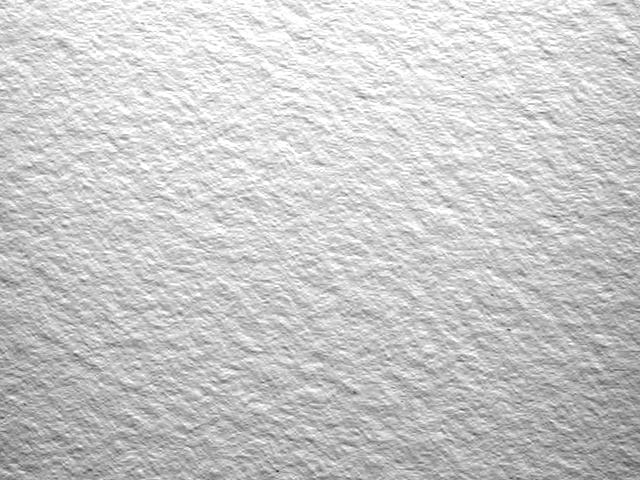
Reproduce this texture procedurally as a Shadertoy shader.

```glsl
// Rough watercolour paper lit from above, with slanted bumps and fine grain.
#define COARSE_FREQ 38.0
#define FREQ_STEP 1.6
#define OCTAVES 5
#define RELIEF 0.285
#define SLANT_COARSE 0.6
#define SLANT_FINE 0.05
#define LIGHT_DIR vec2(0.15, 0.99)
#define TONE_BOTTOM 0.68
#define TONE_RISE 0.27
#define VIGNETTE 0.12
#define SPECK_CELL 0.11
#define SPECK_CHANCE 0.1

float hash(vec2 p) {
    return fract(sin(dot(p, vec2(127.1, 311.7))) * 43758.5453);
}

float valueNoise(vec2 p) {
    vec2 cell = floor(p), f = fract(p);
    vec2 s = f * f * (3.0 - 2.0 * f);
    float low = mix(hash(cell), hash(cell + vec2(1.0, 0.0)), s.x);
    float high = mix(hash(cell + vec2(0.0, 1.0)), hash(cell + 1.0), s.x);
    return mix(low, high, s.y);
}

// Light minus shade: each octave's height difference toward the light.
float paperRelief(vec2 p) {
    float shade = 0.0, freq = COARSE_FREQ;
    for (int i = 0; i < OCTAVES; i++) {
        float t = float(i) / float(OCTAVES - 1);
        float angle = mix(SLANT_COARSE, SLANT_FINE, t);
        float c = cos(angle), s = sin(angle);
        mat2 turn = mat2(c, s, -s, c);
        vec2 stretch = vec2(mix(0.6, 0.8, t), 1.0);
        vec2 q = turn * p * stretch * freq + float(i) * 17.3;
        vec2 toLight = turn * LIGHT_DIR * stretch * 0.5;
        float weight = mix(0.5, 0.95, t);
        shade += weight * (valueNoise(q) - valueNoise(q + toLight));
        freq *= FREQ_STEP;
    }
    return shade;
}

// Sparse dark flecks, at most one in each grid cell.
float specks(vec2 p) {
    vec2 cell = floor(p / SPECK_CELL);
    vec2 jitter = vec2(hash(cell + 3.1), hash(cell + 7.7));
    vec2 d = p - (cell + 0.15 + 0.7 * jitter) * SPECK_CELL;
    d.y += 0.4 * d.x;
    float radius = mix(0.002, 0.005, hash(cell + 11.9));
    float present = step(hash(cell + 23.5), SPECK_CHANCE);
    return present * (1.0 - smoothstep(0.3, 1.0, length(d * vec2(0.7, 1.2)) / radius));
}

// Broad falloff of light: bright at the top centre, dim at sides and bottom.
float lighting(vec2 uv) {
    float tone = TONE_BOTTOM + TONE_RISE * uv.y + 0.06 * uv.y * (1.0 - uv.y);
    float side = abs(2.0 * uv.x - 0.96);
    return tone - VIGNETTE * side * side * side;
}

void mainImage(out vec4 fragColor, in vec2 fragCoord) {
    vec2 uv = fragCoord / iResolution.xy;
    vec2 p = fragCoord / iResolution.y;

    // A gentle warp breaks up the straight rows of bumps.
    vec2 warp = vec2(valueNoise(p * 24.0), valueNoise(p * 24.0 + 41.0)) - 0.5;
    float grey = lighting(uv) + RELIEF * paperRelief(p + 0.009 * warp);
    grey -= 0.3 * specks(p);

    fragColor = vec4(vec3(clamp(grey, 0.0, 1.0)), 1.0);
}
```
